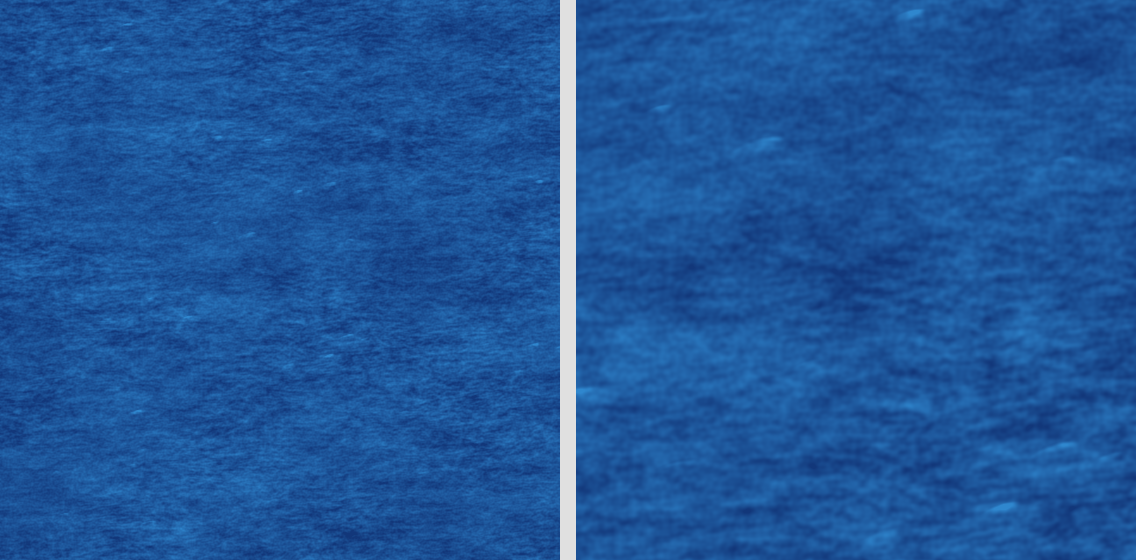
Left: the whole. Right: its middle third, enlarged.
Reproduce this texture procedurally as a WebGL 2 fragment shader.

```glsl
#version 300 es
precision highp float;
// Open blue sea seen from above: wind-drawn streaks of water with small crests.
// Stretched gradient noise at several sizes is summed into one tone, scattered
// crest marks are added, and the tone is turned into colour along a blue ramp.

uniform vec2 u_resolution;
out vec4 fragColor;

const float TAU = 6.2831853;

// Colour: mean water and the change per unit of tone
const vec3 WATER = vec3(0.112, 0.331, 0.600);
const vec3 TONE_STEP = vec3(0.013, 0.036, 0.038);
const float DARKEST = -3.2;
const float BRIGHTEST = 5.5;

// Cells across the canvas for each size of water movement
const vec2 SWELL = vec2(2.5, 5.0);
const vec2 PATCH = vec2(7.0, 19.0);
const vec2 STREAK = vec2(17.0, 56.0);
const vec2 RIPPLE = vec2(42.0, 125.0);
const vec2 FINE = vec2(95.0, 215.0);
const vec2 GRAIN = vec2(235.0, 260.0);

// Strength of each size, in units of tone
const float SWELL_GAIN = 1.0;
const float PATCH_GAIN = 1.25;
const float STREAK_GAIN = 1.3;
const float RIPPLE_GAIN = 1.5;
const float FINE_GAIN = 1.4;
const float GRAIN_GAIN = 0.9;

const float SLOPE = 0.05;            // streaks climb gently to the right
const float WARP = 0.007;            // bending of the streaks
const vec2 CREST_CELL = vec2(0.070, 0.044);
const vec2 CREST_SIZE = vec2(0.022, 0.0065);
const float CREST_SHARE = 0.5;
const float CREST_GAIN = 5.0;

float hash(vec2 p) {
    return fract(sin(dot(p, vec2(127.1, 311.7))) * 43758.5453);
}

float cornerSlope(vec2 cell, vec2 offset) {
    float angle = TAU * hash(cell);
    return dot(vec2(cos(angle), sin(angle)), offset);
}

// Gradient noise, roughly -1 to 1
float noise(vec2 p) {
    vec2 i = floor(p), f = p - i;
    vec2 w = f * f * f * (f * (f * 6.0 - 15.0) + 10.0);
    vec2 e = vec2(1.0, 0.0);
    float low = mix(cornerSlope(i, f), cornerSlope(i + e, f - e), w.x);
    float high = mix(cornerSlope(i + e.yx, f - e.yx),
                     cornerSlope(i + 1.0, f - 1.0), w.x);
    return 1.7 * mix(low, high, w.y);
}

// Large light and dark areas
float broadTone(vec2 p) {
    return SWELL_GAIN * noise(p * SWELL + 3.7) + PATCH_GAIN * noise(p * PATCH + 21.3);
}

// One crest: sharp upper edge, soft underside, brightest near its right tip
float crestShape(vec2 d) {
    d.y -= 0.9 * d.x - 0.7 * d.x * d.x;
    float along = smoothstep(-1.1, 0.45, d.x) * (1.0 - smoothstep(0.5, 1.0, d.x));
    float above = 1.0 - smoothstep(0.0, 0.5, d.y);
    float below = smoothstep(-2.4, 0.0, d.y);
    return along * above * below * below;
}

float crests(vec2 p) {
    vec2 home = floor(p / CREST_CELL);
    float sum = 0.0;
    for (int y = -1; y <= 1; y++) {
        for (int x = -1; x <= 1; x++) {
            vec2 cell = home + vec2(x, y);
            vec2 jitter = vec2(hash(cell + 5.3), hash(cell + 17.9));
            vec2 center = (cell + 0.15 + 0.7 * jitter) * CREST_CELL;
            float size = mix(0.45, 1.0, hash(cell + 31.1));
            float present = step(hash(cell + 47.7), CREST_SHARE);
            float strength = present * mix(0.2, 1.0, hash(cell + 63.2));
            // Crests gather where the water is already lighter
            strength *= smoothstep(-0.5, 0.7, broadTone(center));
            sum += strength * crestShape((p - center) / (CREST_SIZE * size));
        }
    }
    return sum;
}

void main() {
    vec2 p = gl_FragCoord.xy / min(u_resolution.x, u_resolution.y);
    p.y -= SLOPE * p.x;

    // Bend the water so that the streaks drift and split
    vec2 bend = vec2(noise(p * vec2(9.0, 16.0) + 71.0),
                     noise(p * vec2(8.0, 14.0) + 93.0));
    vec2 q = p + WARP * bend * vec2(2.0, 0.7);

    // Sum the movements; ripples die down in calm areas
    float chop = 1.0 + 0.5 * noise(p * vec2(3.0, 4.5) + 57.0);
    float streak = noise(q * STREAK + 11.0);
    float ripple = noise((q + 0.003 * streak) * RIPPLE + 37.0);
    float fine = noise(q * FINE + 83.0);
    float tone = broadTone(q);
    tone += chop * (STREAK_GAIN * streak + RIPPLE_GAIN * ripple + FINE_GAIN * fine);
    tone += GRAIN_GAIN * noise(p * GRAIN + 7.0);

    // Crests, broken up by the ripples
    float foam = crests(p + 0.3 * WARP * bend);
    tone += CREST_GAIN * foam * (0.8 + 0.5 * ripple + 0.4 * fine) - 0.12;

    tone = clamp(tone, DARKEST, BRIGHTEST);
    fragColor = vec4(WATER + TONE_STEP * tone, 1.0);
}
```
